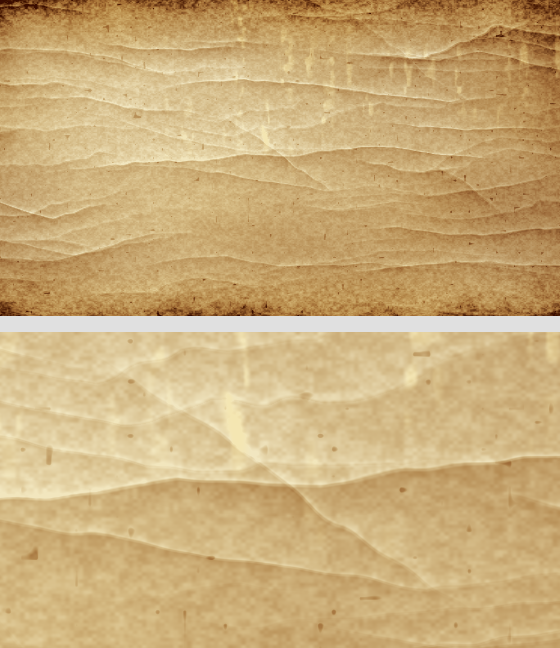
Top, the full canvas; bottom, a detail of the centre.
This texture is drawn by a Shadertoy shader. Its source:

```glsl
// Aged, crumpled parchment: long horizontal creases, a warm glow and scorched edges.
#define BASE_TONE 2.85
#define GLOW_GAIN 2.1
#define GLOW_CENTER vec2(0.27, 0.60)
#define GLOW_SIZE vec2(0.40, 0.26)
#define EDGE_BURN 2.9
#define FOLD_GAIN 1.25
#define GRAIN_GAIN 1.5
#define STAIN_GAIN 1.6
#define DRIP_GAIN 1.5
#define CREASE_WIDTH 0.0045
#define SHADOW_WIDTH 0.024

// Paper tones from scorched brown to pale cream
const vec3 PAPER[6] = vec3[6](
    vec3(0.44, 0.25, 0.11), vec3(0.62, 0.42, 0.22), vec3(0.71, 0.55, 0.33),
    vec3(0.77, 0.64, 0.43), vec3(0.83, 0.73, 0.53), vec3(0.89, 0.82, 0.65));

float hash(vec2 cell) {
    vec3 h = fract(cell.xyx * 0.1031);
    h += dot(h, h.yzx + 33.33);
    return fract((h.x + h.y) * h.z);
}

float lattice(vec2 cell, vec2 w) {
    return mix(mix(hash(cell), hash(cell + vec2(1, 0)), w.x),
               mix(hash(cell + vec2(0, 1)), hash(cell + vec2(1, 1)), w.x), w.y);
}

float noise(vec2 p) {
    vec2 f = fract(p);
    return lattice(floor(p), f * f * (3.0 - 2.0 * f));
}

// Straight interpolation keeps the corners, as in bent paper
float angularNoise(vec2 p) {
    return lattice(floor(p), fract(p));
}

float fbm(vec2 p) {
    float sum = 0.0, amp = 0.5;
    for (int i = 0; i < 5; i++) {
        sum += amp * noise(p);
        p = mat2(1.6, 1.2, -1.2, 1.6) * p + 17.3;
        amp *= 0.5;
    }
    return sum;
}

// How strongly one crease shows along its length
float creaseStrength(float x, float row, float seed, float rarity) {
    float n = noise(vec2(x * 2.6 + row * 5.7, row * 7.0 + seed * 13.0));
    return smoothstep(rarity, rarity + 0.45, n);
}

// Bent rows: a lit lip above each crease, a soft shadow below it
float folds(vec2 p, float rows, float seed, float rarity) {
    vec2 s = p + seed * vec2(7.31, 3.17);
    s.x += 0.6 * s.y;
    float bend = 0.17 * angularNoise(s * vec2(2.3, 3.1))
               + 0.05 * angularNoise(s * vec2(6.7, 7.3))
               + 0.008 * noise(s * vec2(28.0, 20.0));
    float h = (p.y + bend) * rows;
    float row = floor(h);
    float above = (h - row) / rows;
    float below = 1.0 / rows - above;
    float lip = 1.5 * exp(-above / CREASE_WIDTH) + 0.6 * exp(-above / 0.03);
    float shade = exp(-below / SHADOW_WIDTH);
    lip *= creaseStrength(p.x, row, seed, rarity) * smoothstep(0.0, 0.003, above);
    shade *= creaseStrength(p.x, row + 1.0, seed, rarity) * smoothstep(0.0, 0.003, below);
    return lip - shade;
}

// Large light, with ragged burns along the four borders
float lighting(vec2 uv, float ragged) {
    vec2 g = (uv - GLOW_CENTER) / GLOW_SIZE;
    float tone = BASE_TONE + GLOW_GAIN * exp(-dot(g, g));
    vec2 low = max(uv + 0.09 * (ragged - 0.5), 0.0);
    vec2 high = max(1.0 - uv + 0.09 * (ragged - 0.5), 0.0);
    float burn = exp(-high.y / 0.07) * mix(1.15, 0.6, uv.x)
               + 0.75 * exp(-low.y / 0.04)
               + 0.4 * exp(-low.x / 0.05) + 0.4 * exp(-high.x / 0.08);
    vec2 corner = (uv - vec2(1.0, 0.36)) / vec2(0.35, 0.2);
    return tone - EDGE_BURN * burn - 0.7 * exp(-dot(corner, corner));
}

vec3 paperColor(float tone) {
    tone = clamp(tone, -1.2, 5.9);
    int i = clamp(int(floor(tone)), 0, 4);
    return mix(PAPER[i], PAPER[i + 1], tone - float(i));
}

void mainImage(out vec4 fragColor, in vec2 fragCoord) {
    vec2 uv = fragCoord / iResolution.xy;
    vec2 p = fragCoord / iResolution.y;

    float tone = lighting(uv, fbm(p * 9.0));

    // Creases: broad, fine and a few diagonal ones
    float crumple = folds(p, 8.0, 1.0, 0.32) + 0.75 * folds(p, 13.0, 2.0, 0.4);
    crumple += 0.45 * folds(p, 21.0, 3.0, 0.42);
    vec2 diagonal = mat2(0.82, 0.57, -0.57, 0.82) * p;
    crumple += 0.7 * folds(diagonal, 4.0, 4.0, 0.56);
    tone += FOLD_GAIN * crumple * mix(0.4, 1.0, smoothstep(0.0, 0.25, uv.y));

    // Stretched stains and flat facets
    tone += STAIN_GAIN * (fbm(p * vec2(2.5, 8.0) + 4.0) - 0.49);
    tone += 0.9 * (angularNoise(vec2(p.x * 3.0 + p.y, p.y * 9.0 - p.x * 1.5)) - 0.5);

    // Pale vertical drips, broken into flecks
    float drip = smoothstep(0.55, 0.9, noise(p * vec2(38.0, 5.0)));
    drip *= smoothstep(0.4, 0.75, noise(p * vec2(75.0, 42.0)));
    drip *= smoothstep(0.35, 0.65, noise(p * vec2(3.0, 4.0) + 9.0));
    drip *= smoothstep(0.35, 0.6, uv.y) * smoothstep(0.2, 0.45, uv.x);
    tone += DRIP_GAIN * drip;

    // Fibre grain, rougher near the borders, and rare dark specks
    float border = smoothstep(0.2, 0.0, min(uv.y, 1.0 - uv.y));
    float grain = 0.6 * noise(p * vec2(85.0, 120.0)) + 0.5 * noise(p * vec2(210.0, 260.0)) - 0.55;
    tone += GRAIN_GAIN * grain * (1.0 + 0.9 * border);
    tone -= 1.6 * smoothstep(0.91, 0.98, noise(p * 70.0 + 31.0));

    // Golden tint at the borders and in the drips
    vec3 color = paperColor(tone);
    float gold = 0.6 * border + 0.5 * drip + 0.5 * (noise(p * 3.0 + 21.0) - 0.5);
    color *= 1.0 + gold * vec3(0.03, 0.0, -0.16);
    fragColor = vec4(clamp(color, 0.0, 1.0), 1.0);
}
```
